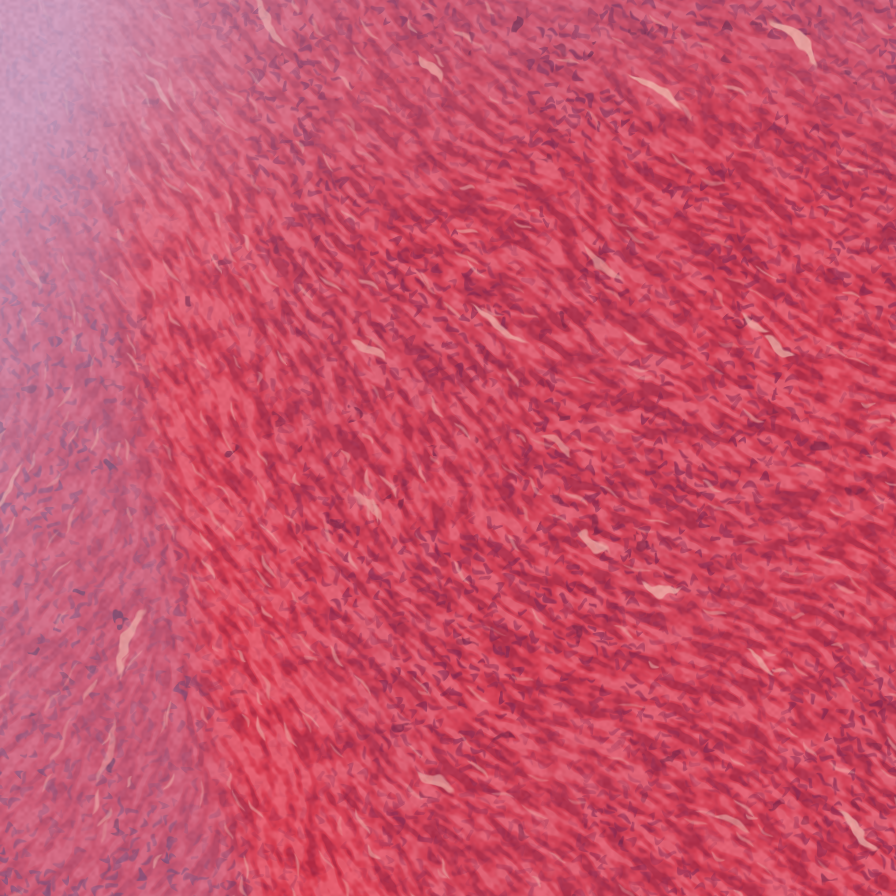
This texture is drawn by a Shadertoy shader. Its source:

```glsl
const vec3 DEEP = vec3(0.69, 0.205, 0.315);
const vec3 RED = vec3(0.825, 0.265, 0.355);
const vec3 ROSE = vec3(0.875, 0.385, 0.465);
const vec3 MAUVE = vec3(0.77, 0.43, 0.56);
const vec3 LILAC = vec3(0.81, 0.66, 0.79);
const vec3 NUCLEUS = vec3(0.53, 0.165, 0.335);
const vec3 BLUE_NUCLEUS = vec3(0.48, 0.32, 0.50);
const vec3 PALE = vec3(0.92, 0.66, 0.64);

const float FIBRE_SCALE = 165.0;
const float FIBRE_STEP = 0.0024;
const float NUCLEUS_CELLS = 84.0;
const float SLIT_CELLS = 36.0;
const float CLEFT_CELLS = 8.0;
const float SOFTNESS = 0.0016;

float hash(vec2 p) {
    return fract(sin(dot(p, vec2(127.1, 311.7))) * 43758.5453);
}

float noise(vec2 p) {
    vec2 i = floor(p), f = fract(p);
    f = f * f * (3.0 - 2.0 * f);
    return mix(mix(hash(i), hash(i + vec2(1, 0)), f.x),
               mix(hash(i + vec2(0, 1)), hash(i + vec2(1, 1)), f.x), f.y);
}

float fbm(vec2 p) {
    return 0.55 * noise(p) + 0.3 * noise(p * 2.1 + 7.3) + 0.15 * noise(p * 4.3 + 3.1);
}

// Signed horizontal distance from the slanting fibrous band
float bandDistance(vec2 p) {
    return p.x - 0.29 + 0.19 * p.y + 0.03 * (noise(p * 6.0) - 0.5);
}

// Local fibre direction in radians
float flowAngle(vec2 p) {
    float s = bandDistance(p);
    float left = mix(-2.15, -1.15, smoothstep(0.3, 0.9, p.y));
    float right = mix(-1.1, -0.55, smoothstep(0.04, 0.5, s));
    return mix(left, right, smoothstep(-0.1, 0.01, s)) + 0.6 * (noise(p * 9.0 + 4.0) - 0.5);
}

// Noise averaged along the fibres
float fibres(vec2 p) {
    float a = flowAngle(p), sum = 0.0;
    vec2 dir = vec2(cos(a), sin(a));
    for (int i = -4; i <= 4; i++)
        sum += noise((p + dir * float(i) * FIBRE_STEP) * FIBRE_SCALE);
    return sum / 9.0;
}

// Scattered tapered grains aligned with the flow; size is half length, half width
float grains(vec2 p, float cells, float density, vec2 size, float jitter, float seed) {
    float cover = 0.0;
    vec2 home = floor(p * cells);
    for (int j = -1; j <= 1; j++)
    for (int i = -1; i <= 1; i++) {
        vec2 id = home + vec2(i, j), key = id + seed;
        if (hash(key) > density) continue;
        vec2 centre = (id + vec2(hash(key + 17.3), hash(key + 41.9))) / cells;
        float a = flowAngle(centre) + jitter * (hash(key + 5.7) - 0.5);
        vec2 d = p - centre;
        vec2 q = vec2(dot(d, vec2(cos(a), sin(a))), dot(d, vec2(-sin(a), cos(a))));
        vec2 r = size * (0.5 + 0.7 * vec2(hash(key + 23.1), hash(key + 63.7)));
        float t = q.x / r.x;
        q.y += r.y * (0.9 * sin(t * 2.5 + 6.0 * hash(key + 9.2)) + noise(p * 110.0) - 0.5);
        float edge = abs(q.y) - r.y * (1.0 - t * t);
        float mask = 1.0 - smoothstep(-SOFTNESS, SOFTNESS, edge);
        mask *= 1.0 - smoothstep(0.75, 1.05, abs(t));
        cover = max(cover, mask * (0.5 + 0.5 * hash(key + 31.4)));
    }
    return cover;
}

void mainImage(out vec4 fragColor, in vec2 fragCoord) {
    vec2 p = fragCoord / iResolution.xy;
    float s = bandDistance(p);
    float leftTissue = 1.0 - smoothstep(-0.07, 0.02, s);
    float band = smoothstep(-0.05, 0.02, s) * (1.0 - smoothstep(0.05, 0.2, s));
    float clusters = smoothstep(0.3, 0.7, fbm(p * 13.0 + 2.0));

    // Stained ground with fine fibres
    float tone = fibres(p) + 0.16 * (fbm(p * 38.0) - 0.5) + 0.05 * band;
    vec3 color = mix(DEEP, RED, smoothstep(0.3, 0.49, tone));
    color = mix(color, ROSE, smoothstep(0.47, 0.68, tone));
    color += vec3(0.03, -0.03, -0.04) * (fbm(p * 5.0 + 11.0) - 0.4 + 0.5 * band);

    // Cooler tissue at the left and along the top
    float top = smoothstep(0.72, 1.05, p.y + 0.1 * (noise(p * 5.0) - 0.5));
    color = mix(color, MAUVE, clamp(0.5 * leftTissue + 0.45 * top, 0.0, 0.7));

    // Dark nuclei
    float nuclei = grains(p, NUCLEUS_CELLS, 0.62, vec2(0.0085, 0.0036), 1.2, 3.0);
    vec3 nucleusColor = mix(NUCLEUS, BLUE_NUCLEUS, max(leftTissue, 0.5 * top));
    float nucleusAmount = mix(0.3, 0.72, clusters) * (1.0 - 0.6 * band);
    color = mix(color, nucleusColor, nuclei * nucleusAmount);
    float knots = grains(p, 22.0, 0.16, vec2(0.013, 0.006), 1.5, 57.0);
    color = mix(color, nucleusColor * 0.88, 0.7 * knots * smoothstep(0.35, 0.6, noise(p * 150.0)));

    // Pale slits and a few wider clefts
    float slits = grains(p, SLIT_CELLS, 0.2 + 0.25 * band, vec2(0.015, 0.0021), 0.6, 91.0);
    color = mix(color, PALE, 0.62 * slits);
    float clefts = grains(p, CLEFT_CELLS, 0.2, vec2(0.038, 0.0056), 0.4, 128.0);
    color = mix(color, PALE, 0.9 * clefts);

    // Lilac haze from the upper left corner, then fine grain
    float haze = exp(-dot(p - vec2(0, 1), p - vec2(0, 1)) * 14.0);
    haze += 0.45 * exp(-p.x * 11.0) * smoothstep(0.0, 0.6, p.y);
    color = mix(color, LILAC, clamp(0.72 * haze, 0.0, 0.78));
    color += 0.05 * (noise(p * 240.0) - 0.5);
    fragColor = vec4(clamp(color, 0.0, 1.0), 1.0);
}
```
